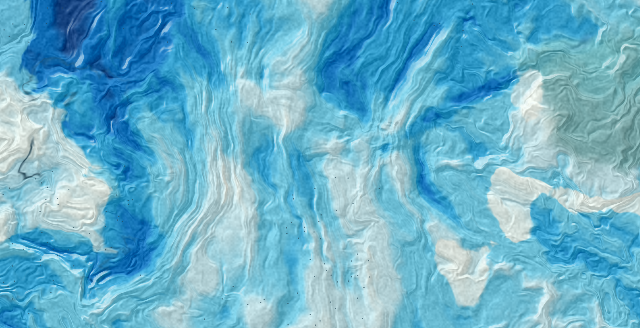
Reproduce this texture procedurally as a WebGL 1 fragment shader.

```glsl
precision highp float;
// Poured blue and white paint: glossy strands pinch into an hourglass waist,
// with swirled pools and cream clots at the sides. Layered warped noise gives
// a pigment depth, coloured by a ramp and lit as a shallow wet relief.
uniform vec2 u_resolution;

const vec3 CREAM = vec3(0.86, 0.88, 0.85);
const vec3 PALE  = vec3(0.70, 0.82, 0.84);
const vec3 LIGHT = vec3(0.41, 0.73, 0.82);
const vec3 MID   = vec3(0.18, 0.60, 0.78);
const vec3 DEEP  = vec3(0.06, 0.43, 0.71);
const vec3 NAVY  = vec3(0.06, 0.24, 0.48);
const vec3 TEAL  = vec3(0.43, 0.67, 0.67);
const vec3 INK   = vec3(0.15, 0.28, 0.34);
const vec2 WAIST = vec2(0.95, 0.54);
const vec2 LIGHT_DIR = vec2(-0.6, 0.8);
const float WARP = 0.28;
const float SLOPE_STEP = 0.004;
const float SHADING = 0.026;
const float SPECK_GRID = 60.0;

float hash(vec2 p) {
  vec3 q = fract(p.xyx * 0.1031);
  q += dot(q, q.yzx + 33.33);
  return fract((q.x + q.y) * q.z);
}

float noise(vec2 p) {
  vec2 i = floor(p), f = fract(p);
  f = f * f * (3.0 - 2.0 * f);
  return mix(mix(hash(i), hash(i + vec2(1, 0)), f.x),
             mix(hash(i + vec2(0, 1)), hash(i + vec2(1, 1)), f.x), f.y);
}

float fbm(vec2 p) {
  float sum = 0.0, amp = 0.52;
  for (int i = 0; i < 5; i++) {
    sum += amp * noise(p);
    p = p * 2.03 + 11.7;
    amp *= 0.5;
  }
  return sum;
}

float spot(vec2 p, vec2 centre, vec2 radius) {
  vec2 q = (p - centre) / radius;
  return exp(-dot(q, q));
}

float stroke(vec2 p, vec2 a, vec2 b, float width) {
  vec2 ab = b - a;
  float t = clamp(dot(p - a, ab) / dot(ab, ab), 0.0, 1.0);
  float d = length(p - a - ab * t) / width;
  return exp(-d * d);
}

vec2 bend(vec2 p) {
  return p + WARP * (vec2(fbm(p * 2.8), fbm(p * 2.8 + 17.0)) - 0.5);
}

// Pigment thickness: broken strands near the waist, curled folds elsewhere.
float pigment(vec2 p) {
  vec2 w = bend(p);
  vec2 q = w - WAIST;
  vec2 stream = vec2(q.x / sqrt(0.10 + q.y * q.y), w.y) + 20.0;
  float line = (noise(stream * vec2(7.0, 3.2)) - 0.5) / 0.13;
  float broken = smoothstep(0.45, 0.75, noise(w * 6.0 + 70.0));
  float strands = fbm(stream * vec2(4.0, 2.2)) + 0.02 - 0.12 * broken * exp(-line * line);
  float curl = fbm(w * 3.2 + 5.0);
  float folds = fbm(w * 4.0 + 3.4 * vec2(curl, 1.0 - curl) + 31.0);
  float folded = smoothstep(0.25, 0.70, abs(q.x)) + 0.6 * smoothstep(0.45, 0.7, noise(w * 4.5 + 50.0));
  return mix(strands, folds, min(folded, 1.0));
}

// Broad composition of blue pools (positive) and milky veils (negative).
float pools(vec2 p) {
  float blue = 0.36 * spot(p, vec2(0.40, 0.60), vec2(0.08, 0.20))
    + 0.30 * stroke(p, vec2(0.20, 1.0), vec2(0.36, 0.75), 0.05)
    + 0.20 * spot(p, vec2(0.42, 0.24), vec2(0.17, 0.14))
    + 0.30 * stroke(p, vec2(1.20, 0.56), vec2(1.78, 0.88), 0.030)
    + 0.17 * spot(p, vec2(1.75, 0.20), vec2(0.25, 0.22))
    + 0.20 * spot(p, vec2(0.86, 0.08), vec2(0.14, 0.11))
    + 0.12 * spot(p, vec2(1.45, 0.90), vec2(0.18, 0.15))
    + 0.24 * stroke(p, vec2(0.95, 0.56), vec2(0.92, 0.20), 0.045)
    + 0.14 * spot(p, vec2(1.08, 0.78), vec2(0.10, 0.11));
  float milk = 0.15 * spot(p, vec2(1.02, 0.42), vec2(0.36, 0.30))
    + 0.26 * stroke(p, vec2(0.58, 0.0), vec2(0.76, 0.44), 0.06)
    + 0.20 * stroke(p, vec2(0.60, 1.0), vec2(0.90, 0.62), 0.04)
    + 0.14 * stroke(p, vec2(1.18, 0.12), vec2(1.06, 0.50), 0.06);
  return blue - milk;
}

float clots(vec2 p) {
  return spot(p, vec2(0.10, 0.52), vec2(0.23, 0.30))
    + 0.8 * spot(p, vec2(0.02, 0.92), vec2(0.13, 0.12))
    + 0.9 * spot(p, vec2(1.57, 0.38), vec2(0.06, 0.13))
    + 0.9 * spot(p, vec2(1.42, 0.16), vec2(0.08, 0.09))
    + 0.8 * stroke(p, vec2(1.57, 0.47), vec2(1.96, 0.38), 0.04)
    + 0.7 * spot(p, vec2(1.64, 0.68), vec2(0.06, 0.12));
}

vec3 ramp(float d) {
  vec3 c = mix(CREAM, PALE, smoothstep(-0.02, 0.17, d));
  c = mix(c, LIGHT, smoothstep(0.22, 0.42, d));
  c = mix(c, MID, smoothstep(0.48, 0.62, d));
  c = mix(c, DEEP, smoothstep(0.66, 0.80, d));
  return mix(c, NAVY, smoothstep(0.86, 1.08, d));
}

void main() {
  vec2 p = gl_FragCoord.xy / u_resolution.y;
  vec2 w = bend(p);
  vec2 place = mix(p, w, 0.65);
  float h = pigment(p);
  vec2 slope = vec2(pigment(p + vec2(SLOPE_STEP, 0.0)),
                    pigment(p + vec2(0.0, SLOPE_STEP))) - h;
  float facing = dot(slope, LIGHT_DIR) / SLOPE_STEP;

  // Blue depth, then teal film over the upper right.
  float depth = 0.46 + 1.25 * (h - 0.5) + 0.4 * (fbm(w * 3.0 + 40.0) - 0.5) + pools(place);
  vec3 color = ramp(depth);
  float film = spot(place, vec2(1.85, 0.72), vec2(0.24, 0.26)) + 0.8 * (fbm(w * 6.0 + 60.0) - 0.5);
  color = mix(color, TEAL * (0.7 + 0.6 * h), 0.75 * smoothstep(0.35, 0.65, film));

  // Cream clots with folded blue stains and dark creases on the left.
  float clot = clots(place) + 1.3 * (fbm(w * 8.0 + 3.0) - 0.5);
  vec3 cream = mix(CREAM, PALE, smoothstep(0.38, 0.56, h));
  cream = mix(cream, LIGHT, smoothstep(0.56, 0.68, h));
  color = mix(color, cream, 0.9 * smoothstep(0.47, 0.58, clot));
  float crease = (fbm(w * 5.5 + 9.0) - 0.5) / 0.018;
  float creased = smoothstep(0.40, 0.65, noise(w * 9.0 + 25.0)) * spot(p, vec2(0.12, 0.45), vec2(0.24, 0.38));
  color = mix(color, INK, 0.8 * creased * exp(-crease * crease));

  // Wet relief, short broken glints and a faint grain.
  color += clamp(facing * SHADING, -0.10, 0.10);
  float glint = smoothstep(3.5, 7.0, facing) * smoothstep(0.4, 0.7, noise(p * 16.0 + 80.0));
  color = mix(color, vec3(0.92, 0.96, 0.97), 0.5 * glint);
  color += 0.07 * (noise(p * 170.0) - 0.5);

  // Sparse dark specks gathered in patches, one per chosen grid cell.
  vec2 cell = floor(p * SPECK_GRID);
  vec2 centre = 0.25 + 0.5 * vec2(hash(cell + 7.0), hash(cell + 91.0));
  float speck = 1.0 - smoothstep(0.05, 0.17, length(fract(p * SPECK_GRID) - centre));
  float dusty = 0.08 * smoothstep(0.5, 0.8, noise(p * 3.0 + 33.0));
  color = mix(color, INK, 0.7 * speck * step(1.0 - dusty, hash(cell + 150.0)));

  gl_FragColor = vec4(clamp(color, 0.0, 1.0), 1.0);
}
```
